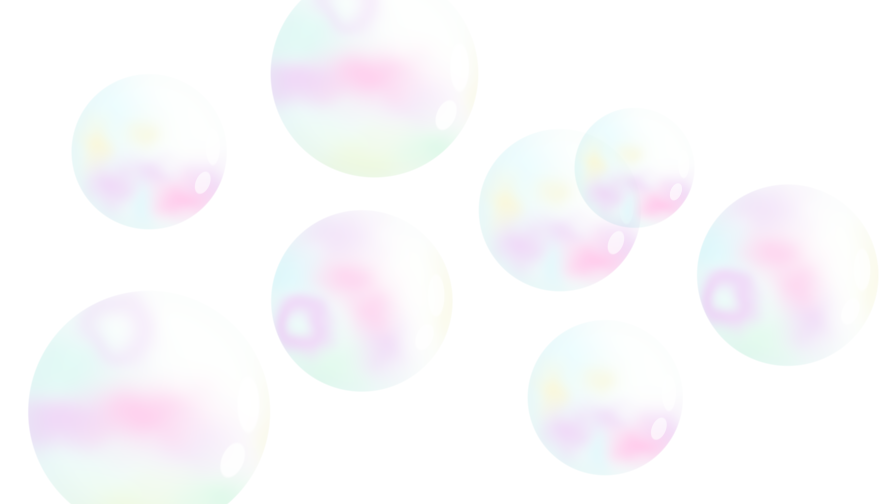
Reproduce this background procedurally as a Shadertoy shader.

```glsl
const vec3 WHITE = vec3(1.0);
const vec3 PINK = vec3(1.0, 0.81, 0.93);
const vec3 LILAC = vec3(0.94, 0.85, 0.97);
const vec3 AQUA = vec3(0.88, 0.98, 0.99);
const vec3 MINT = vec3(0.88, 0.98, 0.92);
const vec3 CREAM = vec3(0.98, 0.97, 0.86);

// Sine-free hash and smooth value noise
float hash(vec2 p) {
    vec3 q = fract(vec3(p.xyx) * 0.1031);
    q += dot(q, q.yzx + 33.33);
    return fract((q.x + q.y) * q.z);
}

float noise(vec2 p) {
    vec2 cell = floor(p), f = fract(p);
    f = f * f * (3.0 - 2.0 * f);
    float low = mix(hash(cell), hash(cell + vec2(1, 0)), f.x);
    float high = mix(hash(cell + vec2(0, 1)), hash(cell + vec2(1, 1)), f.x);
    return mix(low, high, f.y);
}

// Soft elliptical cloud of colour
vec3 cloud(vec3 base, vec2 p, vec2 center, vec2 size, vec3 tint, float amount) {
    vec2 d = (p - center) / size;
    return mix(base, tint, amount * exp(-dot(d, d)));
}

// Soft coloured ring
vec3 halo(vec3 base, vec2 p, vec2 center, float radius, vec3 tint, float amount) {
    float d = (length(p - center) - radius) / 0.12;
    return mix(base, tint, amount * exp(-d * d));
}

// Glossy tilted ellipse
vec3 gloss(vec3 base, vec2 p, vec2 center, vec2 size, float tilt, float amount) {
    float c = cos(tilt), s = sin(tilt);
    vec2 d = mat2(c, -s, s, c) * (p - center) / size;
    return mix(base, WHITE, amount * (1.0 - smoothstep(0.9, 1.1, length(d))));
}

vec3 bandFilm(vec3 c, vec2 p) {
    c = cloud(c, p, vec2(-0.65, 0.32), vec2(0.38, 0.30), vec3(0.88, 0.98, 0.96), 0.9);
    c = halo(c, p, vec2(-0.25, 0.70), 0.22, LILAC, 0.4);
    c = cloud(c, p, vec2(0.38, -0.32), vec2(0.40, 0.28), LILAC, 0.45);
    c = cloud(c, p, vec2(-0.75, -0.10), vec2(0.50, 0.20), LILAC, 0.95);
    c = cloud(c, p, vec2(-0.05, -0.03), vec2(0.42, 0.25), PINK, 0.9);
    c = cloud(c, p, vec2(-0.10, -0.88), vec2(0.60, 0.30), vec3(0.94, 0.98, 0.88), 0.9);
    c = cloud(c, p, vec2(0.58, -0.76), vec2(0.30, 0.25), MINT, 0.9);
    return cloud(c, p, vec2(1.0, -0.20), vec2(0.15, 0.45), CREAM, 0.4);
}

vec3 blushFilm(vec3 c, vec2 p) {
    c = cloud(c, p, vec2(-0.50, 0.50), vec2(0.50), vec3(0.92, 0.99, 1.0), 0.8);
    c = cloud(c, p, vec2(-0.68, 0.07), vec2(0.18, 0.30), CREAM, 0.9);
    c = cloud(c, p, vec2(-0.08, 0.24), vec2(0.22, 0.20), CREAM, 0.6);
    c = cloud(c, p, vec2(-0.48, -0.45), vec2(0.28, 0.27), LILAC, 0.9);
    c = cloud(c, p, vec2(0.03, -0.30), vec2(0.30, 0.20), LILAC, 0.7);
    c = cloud(c, p, vec2(0.75, -0.45), vec2(0.35, 0.30), LILAC, 0.8);
    c = cloud(c, p, vec2(0.42, -0.64), vec2(0.38, 0.24), PINK, 1.0);
    return cloud(c, p, vec2(-0.10, -0.70), vec2(0.15, 0.28), AQUA, 0.7);
}

vec3 ringFilm(vec3 c, vec2 p) {
    c = cloud(c, p, vec2(-0.80, 0.30), vec2(0.32, 0.30), AQUA, 0.9);
    c = cloud(c, p, vec2(-0.25, 0.75), vec2(0.45, 0.28), LILAC, 0.6);
    c = cloud(c, p, vec2(-0.35, -0.75), vec2(0.50, 0.35), MINT, 0.75);
    c = cloud(c, p, vec2(0.25, -0.52), vec2(0.25, 0.32), LILAC, 0.75);
    c = cloud(c, p, vec2(-0.17, 0.25), vec2(0.32, 0.26), PINK, 0.75);
    c = cloud(c, p, vec2(0.12, -0.12), vec2(0.25, 0.28), PINK, 0.7);
    c = halo(c, p, vec2(-0.66, -0.28), 0.23, LILAC, 0.9);
    return cloud(c, p, vec2(0.95, -0.05), vec2(0.20, 0.60), CREAM, 0.45);
}

// Complete bubble in local coordinates, rim at length 1
vec3 bubble(vec2 p, float kind) {
    vec2 warp = vec2(noise(p * 4.0 + 20.0), noise(p * 4.0 + 50.0)) - 0.5;
    vec2 q = p + 0.12 * warp;
    float light = smoothstep(-0.8, 0.5, dot(p, vec2(0.8, 0.4)));
    vec3 c = mix(vec3(0.93, 0.985, 0.98), vec3(0.995, 1.0, 0.995), light);
    if (kind < 0.5) c = bandFilm(c, q);
    else if (kind < 1.5) c = blushFilm(c, q);
    else c = ringFilm(c, q);

    float rim = smoothstep(0.75, 1.0, length(p));
    c -= rim * vec3(0.015, 0.012, 0.008) * (1.0 - 0.6 * light);
    float shine = kind < 0.5 ? 0.85 : 0.65;
    c = gloss(c, p, vec2(0.82, 0.06), vec2(0.09, 0.23), 0.0, shine);
    return gloss(c, p, vec2(0.69, -0.40), vec2(0.09, 0.15), -0.4, shine);
}

void mainImage(out vec4 fragColor, in vec2 fragCoord) {
    vec2 uv = fragCoord / iResolution.y;
    float soft = 1.0 / iResolution.y;

    // Center x, center y, radius, film kind
    vec4 bubbles[8] = vec4[8](
        vec4(0.296, 0.183, 0.240, 0), vec4(0.743, 0.854, 0.206, 0),
        vec4(0.296, 0.699, 0.154, 1), vec4(1.111, 0.583, 0.161, 1),
        vec4(1.259, 0.667, 0.119, 1), vec4(1.201, 0.211, 0.154, 1),
        vec4(0.718, 0.403, 0.180, 2), vec4(1.563, 0.454, 0.180, 2));

    // Translucent layers multiply over white
    vec3 color = WHITE;
    for (int i = 0; i < 8; i++) {
        vec4 b = bubbles[i];
        vec2 p = (uv - b.xy) / b.z;
        float cover = 1.0 - smoothstep(-soft, soft, (length(p) - 1.0) * b.z);
        if (cover > 0.0) color *= mix(WHITE, bubble(p, b.w), cover);
    }
    fragColor = vec4(color, 1.0);
}
```
